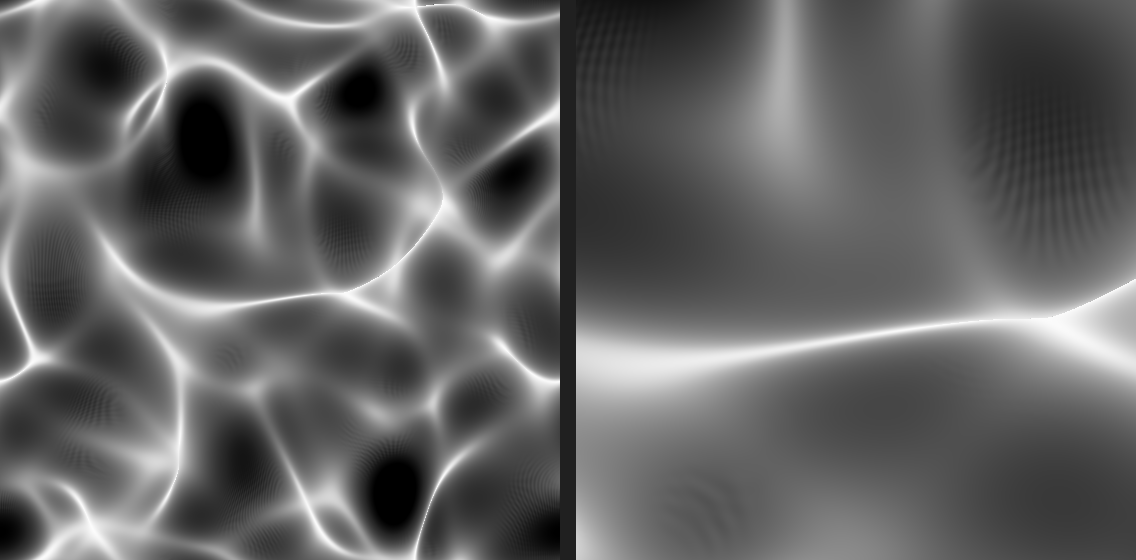
Left: the whole. Right: its middle third, enlarged.
Give the GLSL for this texture, as a Shadertoy shader.

```glsl
const float TAU = 6.2831853;
const int WAVES = 28;             // waves that make up each surface
const int STEPS = 10;             // solver steps per light ray
const float MIN_FREQ = 1.7;       // waves per canvas
const float MAX_FREQ = 6.0;
const float DIAGONAL_PULL = 0.16; // turns waves away from the axes
const float WARP = 0.022;         // curls the streaks
const float FOCUS = 0.62;         // strength of the bending
const float MIN_SLOPE = 0.12;     // keeps the solver stable at folds
const float CREST_SOFTNESS = 0.08;
const float MID_GRAY = 0.475;
const float CONTRAST = 0.51;
const float HOLE_START = -0.65;   // log density where holes turn black
const float HOLE_DEPTH = 0.2;
const float RIPPLE_FREQ = 300.0;
const float RIPPLE_STRENGTH = 0.022;

vec3 waves[WAVES];                // xy: whole-number frequency, z: phase

float hash(float n) {
    return fract(sin(n * 127.1 + 31.7) * 43758.55);
}

// Scattered directions; whole frequencies make the canvas tile
void buildWaves(float seed) {
    for (int i = 0; i < WAVES; i++) {
        float n = float(i) + seed;
        float angle = n * 2.39996 + hash(n + 70.0);
        angle += DIAGONAL_PULL * sin(4.0 * angle);
        float freq = mix(MIN_FREQ, MAX_FREQ, (float(i) + hash(n + 9.0)) / float(WAVES));
        vec2 k = floor(freq * vec2(cos(angle), sin(angle)) + 0.5);
        waves[i] = vec3(k, TAU * hash(n + 40.0));
    }
}

// Ray displacement at p; jac holds the xx, xy, yy terms of the mapping
vec2 bend(vec2 p, out vec3 jac) {
    float gain = FOCUS * sqrt(2.0 / float(WAVES));
    vec2 shift = vec2(0.0);
    jac = vec3(1.0, 0.0, 1.0);
    for (int i = 0; i < WAVES; i++) {
        vec2 k = waves[i].xy;
        float len = max(length(k), 1.0);
        vec2 dir = k / len;
        float phase = TAU * dot(k, p) + waves[i].z;
        shift += gain / (TAU * len) * dir * sin(phase);
        jac += gain * cos(phase) * vec3(dir.x * dir.x, dir.x * dir.y, dir.y * dir.y);
    }
    return shift;
}

// Damped Newton search for the surface point whose ray lands on target
vec2 traceBack(vec2 target) {
    vec2 p = target;
    vec3 jac;
    for (int i = 0; i < STEPS; i++) {
        vec2 miss = target - p - bend(p, jac);
        float lowest = 0.5 * (jac.x + jac.z) - length(vec2(0.5 * (jac.x - jac.z), jac.y));
        jac.xz += max(MIN_SLOPE - lowest, 0.0);
        float det = jac.x * jac.z - jac.y * jac.y;
        vec2 move = vec2(jac.z * miss.x - jac.y * miss.y,
                         jac.x * miss.y - jac.y * miss.x) / det;
        p += move * min(1.0, 0.06 / max(length(move), 1e-5));
    }
    return p;
}

// Light density is the inverse of how much the mapping spreads
float lightDensity(vec2 target, float seed, out vec2 shift) {
    vec3 jac;
    buildWaves(seed);
    shift = bend(traceBack(target), jac);
    return 1.0 / length(vec2(jac.x * jac.z - jac.y * jac.y, CREST_SOFTNESS));
}

void mainImage(out vec4 fragColor, in vec2 fragCoord) {
    vec2 uv = fragCoord / min(iResolution.x, iResolution.y);
    vec2 curl = sin(TAU * (uv.yx * vec2(2.0, 3.0) + uv * vec2(1.0, -1.0)) + vec2(0.7, 2.9));

    // Two sheets of light overlap
    vec2 shift, shiftBelow;
    float density = lightDensity(uv + WARP * curl, 3.0, shift);
    density += lightDensity(uv - WARP * curl.yx, 158.0, shiftBelow);
    float logDensity = log(0.5 * density);

    // Tone: log response, black holes, rounded highlights
    float gray = MID_GRAY + CONTRAST * logDensity;
    gray -= HOLE_DEPTH * max(HOLE_START - logDensity, 0.0);
    gray = mix(gray, 1.0 - 0.25 * exp(-(gray - 0.75) / 0.25), step(0.75, gray));

    // Faint interference rings in some of the dark basins
    vec2 rings = cos(TAU * RIPPLE_FREQ * (shift + shiftBelow));
    float basin = smoothstep(-0.1, -0.4, logDensity) * smoothstep(0.05, 0.16, gray);
    float patches = smoothstep(0.1, 0.8, curl.x * curl.y);
    gray += RIPPLE_STRENGTH * basin * patches * (rings.x + 0.4 * rings.y);

    fragColor = vec4(vec3(clamp(gray, 0.0, 1.0)), 1.0);
}
```
